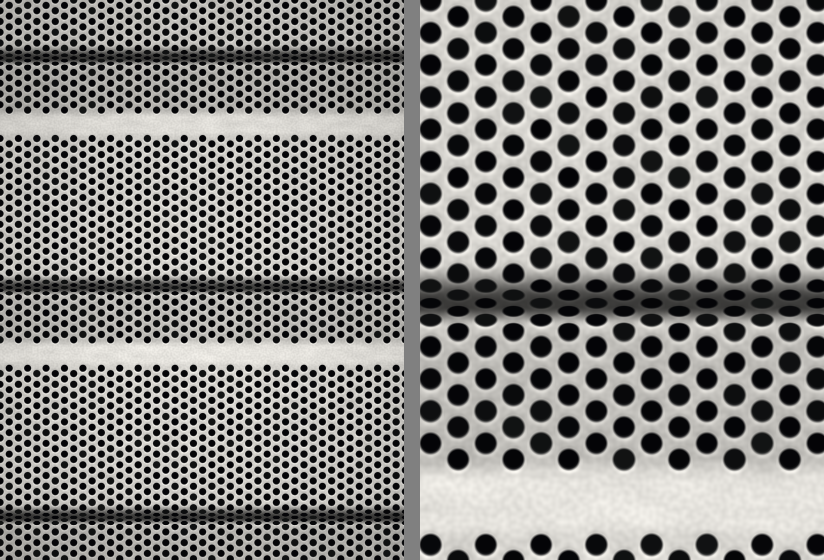
Left: the whole. Right: its middle third, enlarged.
Give the GLSL for this texture, as a WebGL 1 fragment shader.

```glsl
precision highp float;

uniform vec2 u_resolution;

// Lengths are fractions of the canvas height; v runs downward.
const float FOLD_PERIOD = 0.4102;
const float CREASE_V = 0.5117;
const float BAND_OFFSET = 0.1198;   // crease to middle of the plain band
const float FIRST_ROW = -0.2643;    // first hole row, relative to the crease
const float LAST_ROW = 0.0951;
const float ROW_COUNT = 20.0;
const float CREASE_ROWS = 1.25;     // additional rows squeezed into the crease
const float ROW_PITCH = (LAST_ROW - FIRST_ROW) / (ROW_COUNT - CREASE_ROWS);
const float COLUMN_PITCH = 0.01645;
const float HOLE_RADIUS = 0.0064;
const float RADIUS_VARIATION = 0.05;
const float EDGE_SOFTNESS = 0.001;
const float RIM_WIDTH = 0.0012;

const vec3 METAL_TINT = vec3(1.0, 0.99, 0.965);
const vec3 HOLE_COLOR = vec3(0.015, 0.016, 0.026);
const vec3 BACKING_COLOR = vec3(0.13, 0.14, 0.13);
const float UPPER_LIGHT = 0.81;
const float LOWER_LIGHT = 0.725;
const float BAND_LIGHT = 0.875;
const float CREASE_SHADE = 0.72;
const float GRAIN = 0.07;
const float SMUDGE = 0.06;
const float VIGNETTE = 0.35;

float hash(vec2 p) {
  vec3 q = fract(vec3(p.xyx) * 0.1031);
  q += dot(q, q.yzx + 33.33);
  return fract((q.x + q.y) * q.z);
}

vec2 gradientAt(vec2 cell) {
  float angle = 6.2832 * hash(cell);
  return vec2(cos(angle), sin(angle));
}

float gradientNoise(vec2 p) {
  vec2 i = floor(p);
  vec2 f = fract(p);
  vec2 w = f * f * f * (f * (f * 6.0 - 15.0) + 10.0);
  vec2 e = vec2(1.0, 0.0);
  float top = mix(dot(gradientAt(i), f), dot(gradientAt(i + e), f - e), w.x);
  float low = mix(dot(gradientAt(i + e.yx), f - e.yx),
                  dot(gradientAt(i + e.xx), f - e.xx), w.x);
  return mix(top, low, w.y);
}

// Brightness of the folded sheet at distance u below the crease.
float foldLight(float u) {
  float bandDistance = min(BAND_OFFSET - u, u - BAND_OFFSET + FOLD_PERIOD);
  float light = mix(UPPER_LIGHT, LOWER_LIGHT, smoothstep(0.0, 0.02, u));
  light = mix(BAND_LIGHT, light, smoothstep(0.010, 0.027, bandDistance));
  float crease = smoothstep(-0.023, 0.001, u) * (1.0 - smoothstep(0.004, 0.016, u));
  float lip = exp(-pow((u - 0.017) / 0.004, 2.0));
  return light * (1.0 - CREASE_SHADE * crease) + 0.05 * lip;
}

void main() {
  vec2 pos = gl_FragCoord.xy / u_resolution.y;
  float aspect = u_resolution.x / u_resolution.y;
  float v = 1.0 - pos.y;

  // Fold index and position within the fold
  float fold = floor((v - CREASE_V - BAND_OFFSET) / FOLD_PERIOD) + 1.0;
  float u = v - CREASE_V - fold * FOLD_PERIOD;

  // Staggered rows, measured along the bent sheet
  float sheetRow = (u - FIRST_ROW) / ROW_PITCH
                 + CREASE_ROWS * smoothstep(-0.0143, 0.0195, u);
  float column = floor(pos.x / COLUMN_PITCH + 0.5);
  float stagger = 0.5 * mod(column + fold, 2.0);
  float row = floor(sheetRow - stagger + 0.5) + stagger;
  float present = step(-0.25, row) * step(row, ROW_COUNT + 0.25);

  // Hole distance with slight variation between punches
  vec2 offset = vec2(pos.x - column * COLUMN_PITCH, (sheetRow - row) * ROW_PITCH);
  float seed = hash(vec2(column + 7.0, 2.0 * row + 61.0 * fold + 150.0));
  float radius = HOLE_RADIUS * (1.0 + RADIUS_VARIATION * (seed - 0.5));
  float dist = length(offset);
  float edge = dist - radius;
  float softness = max(EDGE_SOFTNESS, 0.7 / u_resolution.y);
  float hole = present * (1.0 - smoothstep(-softness, softness, edge));
  float below = offset.y / max(dist, 0.0001);

  // Painted metal: fold shading, grain, smudges and bevelled rims
  float light = foldLight(u);
  light *= 1.0 + GRAIN * gradientNoise(pos * 260.0)
               + SMUDGE * gradientNoise(pos * vec2(28.0, 70.0));
  float rim = present * exp(-pow((edge - RIM_WIDTH) / RIM_WIDTH, 2.0));
  light *= 1.0 + rim * (0.03 + 0.09 * below);
  vec2 fromCenter = vec2(pos.x / aspect - 0.5, v - 0.58);
  light *= 1.04 - VIGNETTE * dot(fromCenter, fromCenter);
  vec3 metal = METAL_TINT * light;

  // Dark interior with a faint backing and a lit lower wall
  vec3 interior = mix(HOLE_COLOR, BACKING_COLOR, 0.5 * seed * seed * seed);
  interior += 0.16 * light * max(below, 0.0) * smoothstep(-0.002, 0.0, edge);

  gl_FragColor = vec4(mix(metal, interior, hole), 1.0);
}
```
